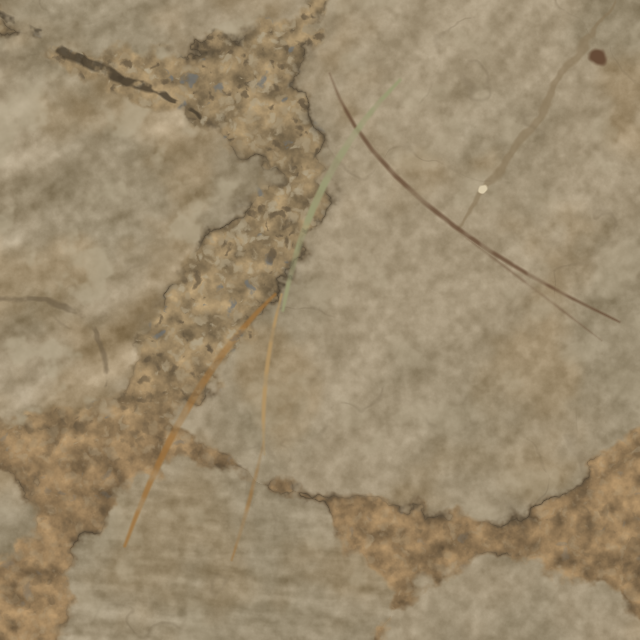
This texture is drawn by a Shadertoy shader. Its source:

```glsl
const vec3 STONE = vec3(.64, .58, .477), STONE_GREY = vec3(.572, .522, .424),
 STONE_PALE = vec3(.71, .66, .555), OCHRE = vec3(.6, .515, .385),
 SOIL = vec3(.575, .495, .37), SOIL_WARM = vec3(.565, .465, .335),
 CREVICE = vec3(.25, .215, .165), SLATE = vec3(.43, .44, .44),
 GREEN = vec3(.6, .6, .45), STRAW = vec3(.69, .57, .39),
 RUST = vec3(.61, .44, .24), NEEDLE = vec3(.4, .3, .22);
const float EDGE_WARP = .036, EDGE_GRIT = .05, GRAVEL_SCALE = 66., SOFT = .0026;

// Slab outlines
const vec2 MAIN[8] = vec2[8](vec2(.54, 1.1), vec2(.465, .85), vec2(.52, .74), vec2(.455, .56),
 vec2(.28, .34), vec2(.4, .25), vec2(.82, .19), vec2(1.99, 1.1));
const vec2 LEFT[8] = vec2[8](vec2(-.1, .99), vec2(.07, .93), vec2(.2, .84), vec2(.31, .81),
 vec2(.43, .73), vec2(.28, .58), vec2(.17, .36), vec2(-.1, .34));
const vec2 TOP[8] = vec2[8](vec2(-.1, 1.1), vec2(-.1, 1.03), vec2(.05, .955), vec2(.16, .91),
 vec2(.3, .93), vec2(.4, .96), vec2(.48, .99), vec2(.53, 1.1));
const vec2 LOWER[8] = vec2[8](vec2(.1, -.1), vec2(.11, .12), vec2(.19, .23), vec2(.28, .29),
 vec2(.5, .2), vec2(.6, .09), vec2(.63, .07), vec2(.52, -.1));

float hash(vec2 p) {
 vec3 q = fract(p.xyx * .1031);
 q += dot(q, q.yzx + 33.33);
 return fract((q.x + q.y) * q.z);
}

float noise(vec2 p) {
 vec2 i = floor(p), f = fract(p), e = vec2(1, 0);
 f = f * f * (3. - 2. * f);
 return mix(mix(hash(i), hash(i + e), f.x), mix(hash(i + e.yx), hash(i + 1.), f.x), f.y);
}

float fbm(vec2 p) {
 float sum = 0., amp = .52;
 for (int i = 0; i < 4; i++) {
  sum += amp * noise(p);
  p = mat2(1.6, 1.2, -1.2, 1.6) * p + 17.3;
  amp *= .5;
 }
 return sum;
}

float polygon(vec2 p, vec2 v[8]) {
 float d = 1e3, s = 1.;
 for (int i = 0; i < 8; i++) {
  vec2 a = v[i], e = v[(i + 7) % 8] - a, w = p - a;
  vec2 r = w - e * clamp(dot(w, e) / dot(e, e), 0., 1.);
  d = min(d, dot(r, r));
  bvec3 c = bvec3(p.y >= a.y, p.y < a.y + e.y, e.x * w.y > e.y * w.x);
  if (all(c) || all(not(c))) s = -s;
 }
 return s * sqrt(d);
}

// Light and dark bedding ridges along an angle
float relief(vec2 p, float angle, vec2 scale) {
 float c = cos(angle), s = sin(angle);
 vec2 q = mat2(c, -s, s, c) * p * scale;
 return fbm(q) - fbm(q + vec2(.05, .35));
}

// Coverage of a curved, tapering strand
float strand(vec2 p, vec2 a, vec2 b, vec2 c, float width) {
 float best = 1e3;
 vec2 from = a;
 for (int i = 1; i <= 10; i++) {
  float t = float(i) / 10.;
  vec2 to = mix(mix(a, b, t), mix(b, c, t), t), e = to - from;
  float h = clamp(dot(p - from, e) / dot(e, e), 0., 1.);
  float u = t - (1. - h) / 10.;
  best = min(best, length(p - from - e * h) - width * (.4 + 2.4 * u * (1. - u)));
  from = to;
 }
 return 1. - smoothstep(-SOFT, SOFT, best);
}

// Soil with scattered stone chips
vec3 gravel(vec2 p) {
 float upper = smoothstep(.25, .5, p.y);
 vec3 col = mix(SOIL_WARM, SOIL, upper) * (.6 + .82 * fbm(p * 48.));
 vec2 q = p * GRAVEL_SCALE + 2. * vec2(fbm(p * 50.), fbm(p * 50. + 9.));
 for (int k = 0; k < 9; k++) {
  vec2 id = floor(q) + vec2(k % 3 - 1, k / 3 - 1);
  float kind = hash(id + 5.), size = .25 + .45 * hash(id + 31.);
  vec2 r = q - id - vec2(hash(id), hash(id + 13.));
  vec3 chip = kind > .3 ? mix(SOIL, STONE_PALE, kind) : kind > .07 ? CREVICE * 1.5 : SLATE;
  float cover = 1. - smoothstep(size - .45, size, length(r));
  col = mix(col, chip, cover * mix(.25, .7, upper));
 }
 return col;
}

void mainImage(out vec4 fragColor, in vec2 fragCoord) {
 vec2 p = fragCoord / iResolution.y;
 vec2 q = p + EDGE_WARP * (vec2(fbm(p * 16.), fbm(p * 16. + 40.)) - .49);
 float grit = fbm(p * 32.), patches = fbm(p * 9. + 60.);
 float dLower = polygon(q, LOWER), dLeft = min(polygon(q, LEFT), polygon(q, TOP));
 float dRound = min(length(q - vec2(.8, -.12)) - .24, length(q - vec2(-.02, .2)) - .07);
 float d = min(min(polygon(q, MAIN), dRound), min(dLeft, dLower));
 float isLeft = step(dLeft, d), isLower = step(dLower, d);

 // Stone faces
 vec2 stain = p - vec2(.74, .33);
 vec3 stone = mix(STONE, STONE_GREY, .8 * smoothstep(.44, .7, fbm(p * 5. + 3.)));
 stone = mix(stone, OCHRE, .6 * smoothstep(.48, .7, fbm(p * 7. + 21.)));
 stone = mix(stone, STONE_GREY, .3 * isLower + .6 * exp(-90. * dot(stain, stain)));
 stone += isLeft > .5 ? .4 * relief(p, .45, vec2(5, 15))
  : .16 * relief(p, .8 - .9 * isLower, vec2(8, 16. + 22. * isLower));
 stone += .16 * (fbm(p * 74.) - .49);
 stone = mix(stone, STONE_PALE, smoothstep(.56, .72, fbm(p * 20. + 8.)) * mix(.3, .6, isLeft));

 // Rusty seam and broken cracks
 float seam = strand(q, vec2(.96, 1), vec2(.83, .8), vec2(.72, .64), .006);
 stone = mix(stone, OCHRE * .87, .55 * seam);
 float crack = strand(q, vec2(-.02, .53), vec2(.17, .55), vec2(.17, .4), .005);
 float hairline = 1. - smoothstep(0., .014, abs(fbm(q * 5. + 70.) - .5));
 crack += .35 * hairline * smoothstep(.46, .62, patches);
 stone = mix(stone, CREVICE * 1.6, .5 * crack * smoothstep(.25, .5, grit));

 // Ragged joints and their shadows
 float ragged = d + EDGE_GRIT * (grit - .49);
 vec3 col = mix(stone, gravel(p), smoothstep(-.007, .009, ragged));
 float gap = exp(-abs(ragged - .004) / .005) * smoothstep(.42, .66, patches);
 float deep = strand(q, vec2(0, .985), vec2(.13, .9), vec2(.31, .825), .008);
 col = mix(col, CREVICE, max(.7 * gap, .75 * deep * smoothstep(.35, .55, grit)));

 // Loose pebbles
 col = mix(STONE_PALE * 1.2, col, smoothstep(.006, .01, length(q - vec2(.763, .702))));
 col = mix(NEEDLE, col, smoothstep(.01, .018, length(q - vec2(.93, .91))));

 // Dry needles and grass blades, worn along their length
 float wear = .45 + .5 * smoothstep(.2, .6, noise(p * 42.));
 float needle = max(strand(p, vec2(.515, .885), vec2(.58, .68), vec2(.968, .497), .0035),
  .5 * strand(p, vec2(.72, .635), vec2(.82, .56), vec2(.94, .468), .002));
 col = mix(col, NEEDLE, .85 * wear * needle);
 float rust = max(strand(p, vec2(.43, .54), vec2(.29, .41), vec2(.195, .147), .0055),
  .7 * strand(p, vec2(.412, .31), vec2(.39, .21), vec2(.362, .125), .003));
 col = mix(col, RUST, .85 * wear * rust);
 col = mix(col, STRAW, wear * strand(p, vec2(.44, .54), vec2(.405, .41), vec2(.413, .29), .0033));
 col = mix(col, GREEN, wear * strand(p, vec2(.625, .875), vec2(.48, .73), vec2(.442, .515), .0055));
 fragColor = vec4(col, 1);
}
```
